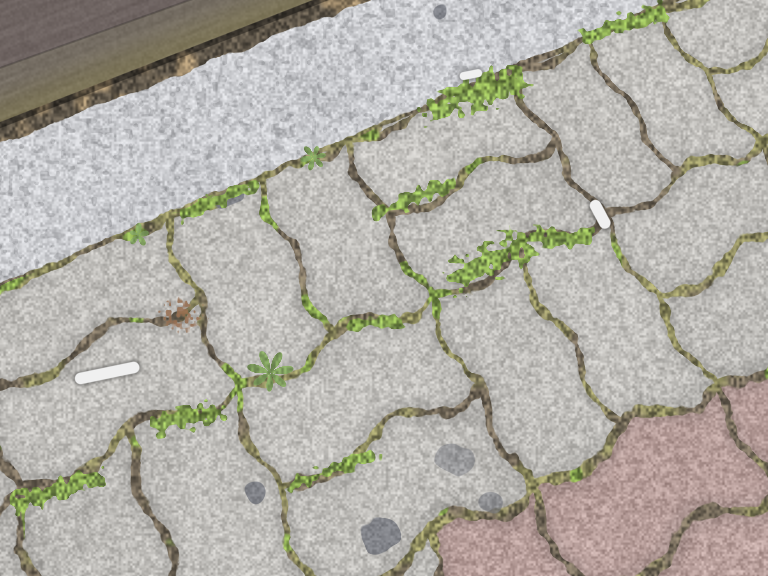
Write a WebGL 1 fragment shader that draws this texture.

```glsl
precision highp float;
// Wavy interlocking pavers with mossy joints beside a granite kerb and a timber board.
uniform vec2 u_resolution;

#define WAVE 0.058
#define JOINT 0.0078
#define GRAIN 0.29
#define PAVER vec3(0.755, 0.748, 0.733)
#define RED_PAVER vec3(0.72, 0.62, 0.605)
#define GRANITE vec3(0.80, 0.805, 0.82)
#define SOIL vec3(0.45, 0.41, 0.35)
#define MOSS vec3(0.50, 0.62, 0.29)
#define TAR vec3(0.46, 0.47, 0.50)

float hash(vec2 p) {
  return fract(sin(dot(p, vec2(12.99, 78.23))) * 4375.85);
}

float noise(vec2 p) {
  vec2 i = floor(p), f = fract(p);
  f = f * f * (3.0 - 2.0 * f);
  return mix(mix(hash(i), hash(i + vec2(1, 0)), f.x),
             mix(hash(i + vec2(0, 1)), hash(i + vec2(1, 1)), f.x), f.y);
}

float fbm(vec2 p) {
  float sum = 0.0, amp = 0.53;
  for (int k = 0; k < 4; k++) {
    sum += amp * noise(p);
    p = p * 2.03 + 17.0;
    amp *= 0.5;
  }
  return sum;
}

float segment(vec2 p, vec4 s) {
  vec2 d = s.zw - s.xy;
  p -= s.xy;
  return length(p - d * clamp(dot(p, d) / dot(d, d), 0.0, 1.0));
}

float fill(float d) {
  float w = 0.8 / u_resolution.y;
  return 1.0 - smoothstep(-w, w, d);
}

// Ragged plant cover along a segment
float tuft(vec2 p, vec4 s, float r) {
  return fill(segment(p, s) - r * (1.7 * noise(p * 95.0) - 0.05));
}

// Leaves arranged around a centre
float rosette(vec2 p, vec2 c, float r, float leaves) {
  p -= c;
  float turn = atan(p.y, p.x) * leaves / 6.2832 + 0.3;
  float reach = r * (0.65 + 0.35 * hash(vec2(floor(turn), leaves)));
  float side = abs(fract(turn) - 0.5) * 2.0;
  return fill(length(p) - reach * (1.0 - side * side));
}

float spot(vec2 p, vec2 c, float r) {
  return fill(length(p - c) - r * (0.75 + 0.5 * noise(p * 45.0)));
}

// Position with y down to paving grid, undoing the perspective
vec2 pavingGrid(vec2 q) {
  vec2 u = vec2(0.36, -0.12) - 0.057 * q;
  vec2 v = vec2(0.092, 0.252) + 0.09 * q;
  vec2 o = q - vec2(0.75, 0.513);
  return vec2(o.x * v.y - o.y * v.x, u.x * o.y - u.y * o.x) / (u.x * v.y - u.y * v.x);
}

void main() {
  vec2 p = gl_FragCoord.xy / u_resolution.y;
  vec2 q = vec2(p.x, 1.0 - p.y);
  float timber = (q.y - 0.212 + 0.39 * q.x) * 0.932;
  float seam = q.y - 0.118 + 0.358 * q.x;
  q += (vec2(fbm(p * 38.0), fbm(p * 38.0 + 50.0)) - 0.5) * 0.014;
  float grain = 0.65 * noise(p * 250.0) + 0.35 * noise(p * 125.0) - 0.5;
  float cloud = fbm(p * 7.0) - 0.5;
  float leafy = noise(p * vec2(210, 170));

  // Pavers: pairs of wavy blocks turning with each cell
  vec2 g = pavingGrid(q), t = fract(g);
  float bulge = sin(6.2832 * t.y);
  g += WAVE * vec2(bulge * bulge, -sin(9.4248 * pow(t.x, 1.25)));
  vec2 cell = floor(g), f = fract(g);
  bool upright = mod(cell.x + cell.y, 2.0) < 0.5;
  float across = upright ? f.x : f.y;
  vec2 edge = min(f, 1.0 - f) * vec2(0.36, 0.28);
  float joint = min(min(edge.x, edge.y), abs(across - 0.5) * (upright ? 0.36 : 0.28));
  float tint = hash(cell * 2.0 + step(0.5, across) + 40.0) - 0.5;
  vec3 col = g.y > 1.0 && g.x > -0.5 ? RED_PAVER : PAVER;
  col += tint * 0.025 + cloud * 0.05 + grain * GRAIN;
  col *= 0.92 + 0.08 * smoothstep(JOINT, 0.028, joint);

  // Soil and low moss in the joints
  float kerb = (q.y - 0.498 + 0.424 * q.x) * 0.92;
  joint = min(joint, abs(kerb));
  float gap = fill(joint - JOINT * (0.35 + 1.0 * noise(p * 50.0)));
  float damp = smoothstep(0.45, 0.7, fbm(p * 13.0 + 6.0) + 0.08 * p.x);
  vec3 bed = mix(SOIL, vec3(0.54, 0.53, 0.36), damp);
  col = mix(col, bed * (0.6 + 0.8 * leafy), gap);

  // Granite kerb, soil strip and timber
  vec3 granite = GRANITE + cloud * 0.06 + grain * 0.28;
  granite -= 0.09 * smoothstep(0.62, 0.78, noise(p * 110.0 + 9.0));
  col = mix(col, granite, fill(kerb + 0.005));
  float strip = (q.y - 0.25 + 0.39 * q.x) * 0.932;
  vec3 litter = mix(SOIL * 0.85, vec3(0.62, 0.54, 0.42), smoothstep(0.4, 0.75, noise(p * 28.0)));
  col = mix(col, litter * (0.6 + 0.7 * leafy), fill(strip));
  vec3 wood = mix(vec3(0.46, 0.43, 0.39), vec3(0.43, 0.39, 0.38), fill(seam));
  wood = mix(wood, vec3(0.48, 0.45, 0.34), smoothstep(-0.07, 0.0, timber));
  wood += 0.05 * noise(vec2(p.x * 9.0, timber * 160.0)) - 0.025 + grain * 0.06;
  wood *= 1.0 - 0.2 * fill(abs(seam) - 0.0018);
  col = mix(col, wood, fill(timber));
  col *= 1.0 - 0.4 * fill(abs(timber - 0.005) - 0.005);

  // Dark spots and rusty crumbs
  float tar = max(spot(p, vec2(0.66, 0.071), 0.032), 0.6 * spot(p, vec2(0.79, 0.201), 0.029));
  tar = max(tar, 0.7 * spot(p, vec2(0.851, 0.127), 0.02));
  tar = max(tar, spot(p, vec2(0.444, 0.146), 0.019));
  tar = max(tar, spot(p, vec2(0.764, 0.979), 0.014));
  tar = max(tar, fill(segment(p, vec4(0.383, 0.649, 0.413, 0.661)) - 0.011));
  col = mix(col, TAR + grain * 0.16, tar * 0.85);
  float rust = 1.0 - smoothstep(0.0, 0.08, length((p - vec2(0.315, 0.453)) * vec2(0.9, 1.3)));
  col = mix(col, vec3(0.58, 0.41, 0.29), 0.8 * smoothstep(0.75, 0.95, rust * 0.65 + leafy * 0.55));

  // Green tufts and leafy weeds
  float green = gap * smoothstep(0.74, 0.8, noise(p * 17.0 + 3.0)) * step(0.0, kerb);
  green = max(green, tuft(p, vec4(0.755, 0.815, 0.885, 0.858), 0.026));
  green = max(green, tuft(p, vec4(0.8, 0.52, 0.905, 0.575), 0.026));
  green = max(green, tuft(p, vec4(0.905, 0.585, 1.015, 0.59), 0.017));
  green = max(green, tuft(p, vec4(0.28, 0.262, 0.38, 0.285), 0.018));
  green = max(green, tuft(p, vec4(0.03, 0.13, 0.165, 0.168), 0.018));
  green = max(green, tuft(p, vec4(0.515, 0.162, 0.645, 0.208), 0.013));
  green = max(green, tuft(p, vec4(0.655, 0.63, 0.775, 0.68), 0.012));
  green = max(green, tuft(p, vec4(0.325, 0.63, 0.445, 0.68), 0.014));
  green = max(green, tuft(p, vec4(1.025, 0.94, 1.145, 0.98), 0.015));
  green = max(green, tuft(p, vec4(0.61, 0.437, 0.69, 0.443), 0.012));
  col = mix(col, MOSS * (0.55 + 0.9 * leafy), green * 0.92);
  float leaves = max(rosette(p, vec2(0.469, 0.353), 0.044, 7.0), rosette(p, vec2(0.24, 0.592), 0.022, 5.0));
  leaves = max(leaves, rosette(p, vec2(0.545, 0.727), 0.03, 6.0));
  col = mix(col, vec3(0.5, 0.62, 0.37) * (0.8 + 0.4 * leafy), leaves);

  // Pale paper stubs with a soft shadow
  float stub = min(segment(p, vec4(0.14, 0.343, 0.232, 0.362)), segment(p, vec4(1.034, 0.643, 1.05, 0.613)));
  stub = min(stub, segment(p, vec4(0.805, 0.868, 0.83, 0.873)) + 0.003) - 0.01;
  col *= 0.75 + 0.25 * smoothstep(0.0, 0.008, stub);
  col = mix(col, vec3(0.94), fill(stub));

  gl_FragColor = vec4(clamp(col, 0.0, 1.0), 1.0);
}
```
